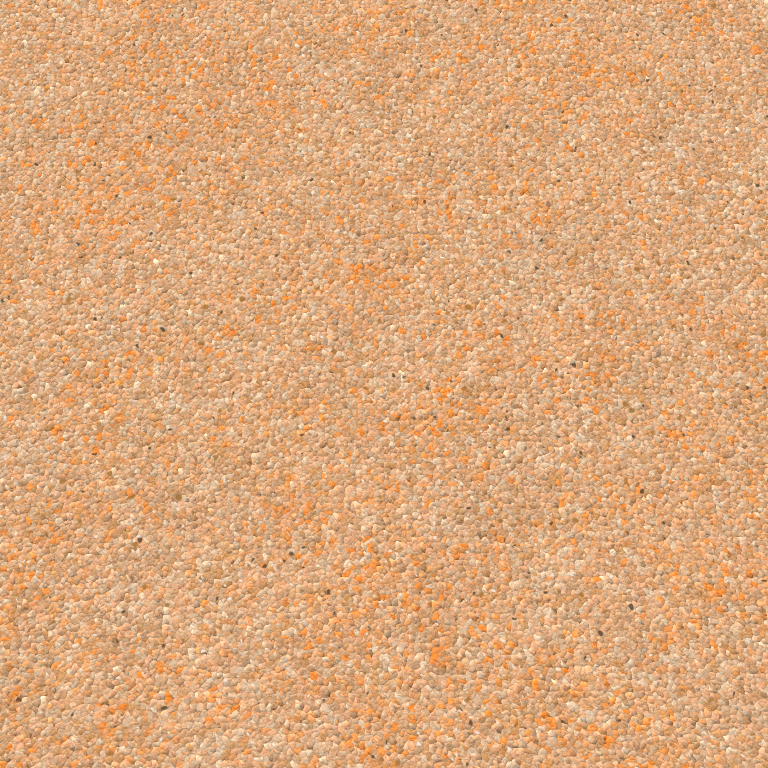
Reproduce this texture procedurally as a Shadertoy shader.

```glsl
// Warm beach sand: packed irregular grains with orange, dark and glinting flecks.

const vec3 PALE   = vec3(0.89, 0.77, 0.64);
const vec3 BEIGE  = vec3(0.85, 0.69, 0.54);
const vec3 TAN    = vec3(0.79, 0.61, 0.45);
const vec3 PEACH  = vec3(0.91, 0.68, 0.51);
const vec3 OCHRE  = vec3(0.82, 0.60, 0.39);
const vec3 ORANGE = vec3(0.93, 0.63, 0.39);
const vec3 VIVID  = vec3(1.00, 0.57, 0.24);
const vec3 MEAN   = vec3(0.86, 0.67, 0.50);
const vec3 DARK   = vec3(0.35, 0.29, 0.22);
const vec3 BROWN  = vec3(0.62, 0.42, 0.18);
const vec3 GLINT  = vec3(0.98, 0.94, 0.89);
const vec2 LIGHT_DIR = vec2(-0.6, 0.8);

struct Grain {
    vec2 id;      // cell that owns the grain
    vec2 offset;  // position relative to its centre
    float gap;    // zero at the border with a neighbour
};

vec3 hash3(vec2 p) {
    vec3 q = fract(vec3(p.xyx) * vec3(0.1031, 0.1030, 0.0973));
    q += dot(q, q.yxz + 33.33);
    return fract((q.xxy + q.yzz) * q.zyx);
}

float valueNoise(vec2 p) {
    vec2 i = floor(p), f = fract(p);
    f = f * f * (3.0 - 2.0 * f);
    float low = mix(hash3(i).x, hash3(i + vec2(1, 0)).x, f.x);
    float high = mix(hash3(i + vec2(0, 1)).x, hash3(i + vec2(1, 1)).x, f.x);
    return mix(low, high, f.y);
}

vec2 rotate(vec2 p, float angle) {
    float c = cos(angle), s = sin(angle);
    return vec2(c * p.x - s * p.y, s * p.x + c * p.y);
}

// Voronoi cells with a randomly stretched metric for each grain
Grain nearestGrain(vec2 p) {
    Grain grain = Grain(vec2(0), vec2(0), 0.0);
    float nearest = 9.0, second = 9.0;
    for (int j = -1; j <= 1; j++)
    for (int i = -1; i <= 1; i++) {
        vec2 id = floor(p) + vec2(i, j);
        vec3 rnd = hash3(id);
        vec2 offset = p - id - 0.1 - 0.8 * rnd.xy;
        float dist = length(rotate(offset, 6.283 * rnd.z) * vec2(0.8, 1.25));
        if (dist < nearest) {
            second = nearest;
            nearest = dist;
            grain.id = id;
            grain.offset = offset;
        } else second = min(second, dist);
    }
    grain.gap = second - nearest;
    return grain;
}

// Colours run from pale quartz to vivid orange as pick grows
vec3 grainColor(float pick) {
    vec3 color = PALE;
    color = mix(color, BEIGE, step(0.13, pick));
    color = mix(color, TAN, step(0.34, pick));
    color = mix(color, PEACH, step(0.52, pick));
    color = mix(color, OCHRE, step(0.75, pick));
    color = mix(color, ORANGE, step(0.87, pick));
    return mix(color, VIVID, step(0.96, pick));
}

// One layer of grains, each a tilted facet with a shaded rim
vec3 grainLayer(vec2 p, float warmth, float relief) {
    Grain grain = nearestGrain(p);
    vec3 rnd = hash3(grain.id + 371.0);
    float facet = dot(grain.offset, LIGHT_DIR) * mix(0.1, 0.55, rnd.y);
    float rim = 1.0 - smoothstep(0.0, 0.22, grain.gap);
    float shade = 1.03 + relief * (facet - 0.13 * rim + 0.12 * (rnd.z - 0.5));
    return grainColor(clamp(rnd.x + warmth, 0.0, 1.0)) * shade;
}

// Coverage of sparse elliptical flecks, at most one in each cell
float flecks(vec2 p, float chance, float radius, float softness) {
    vec2 id = floor(p);
    vec3 rnd = hash3(id + 59.0);
    vec3 form = hash3(id + 913.0);
    vec2 d = rotate(fract(p) - mix(vec2(0.35), vec2(0.65), rnd.yz), 6.283 * form.x);
    float size = radius * mix(0.6, 1.2, form.y);
    float dist = length(d * vec2(1.0, mix(1.0, 1.8, form.z)));
    return step(rnd.x, chance) * (1.0 - smoothstep(size - softness, size + softness, dist));
}

vec3 sand(vec2 uv) {
    // Grains shrink gently toward the far edge
    vec2 ground = vec2((uv.x - 0.5) * mix(118.0, 172.0, uv.y),
                       118.0 * uv.y + 27.0 * uv.y * uv.y) + 200.0;
    vec2 warp = vec2(valueNoise(ground * 1.7), valueNoise(ground * 1.7 + 83.0)) - 0.5;
    vec2 p = ground + 0.45 * warp;

    // Soft patches of warmer sand
    float patches = 0.6 * valueNoise(ground * 0.07) + 0.4 * valueNoise(ground * 0.23);
    float warmth = 0.22 * (patches - 0.5);

    vec3 coarse = grainLayer(p, warmth, 1.0);
    vec3 fine = grainLayer(rotate(p, 0.6) * 1.8 + 640.0, warmth, 1.2);
    vec3 color = mix(coarse, fine, 0.38);
    color = MEAN + 1.15 * (color - MEAN);
    color *= 0.98 + 0.04 * valueNoise(ground * 0.12 + 47.0);

    // Rare mineral flecks and sunlit glints
    color = mix(color, BROWN, 0.7 * flecks(p * 0.7 + 300.0, 0.010, 0.36, 0.15));
    color = mix(color, DARK, 0.85 * flecks(p * 0.9 + 500.0, 0.011, 0.32, 0.13));
    color = mix(color, PALE, 0.7 * flecks(p * 0.8 + 700.0, 0.025, 0.42, 0.10));
    return mix(color, GLINT, 0.85 * flecks(p * 1.2 + 900.0, 0.022, 0.30, 0.14));
}

void mainImage(out vec4 fragColor, in vec2 fragCoord) {
    // Average four samples to smooth the grain edges
    vec3 color = vec3(0);
    for (int j = 0; j < 2; j++)
    for (int i = 0; i < 2; i++) {
        vec2 shift = 0.5 * vec2(i, j) - 0.25;
        color += 0.25 * sand((fragCoord + shift) / iResolution.xy);
    }
    fragColor = vec4(clamp(color, 0.0, 1.0), 1.0);
}
```
